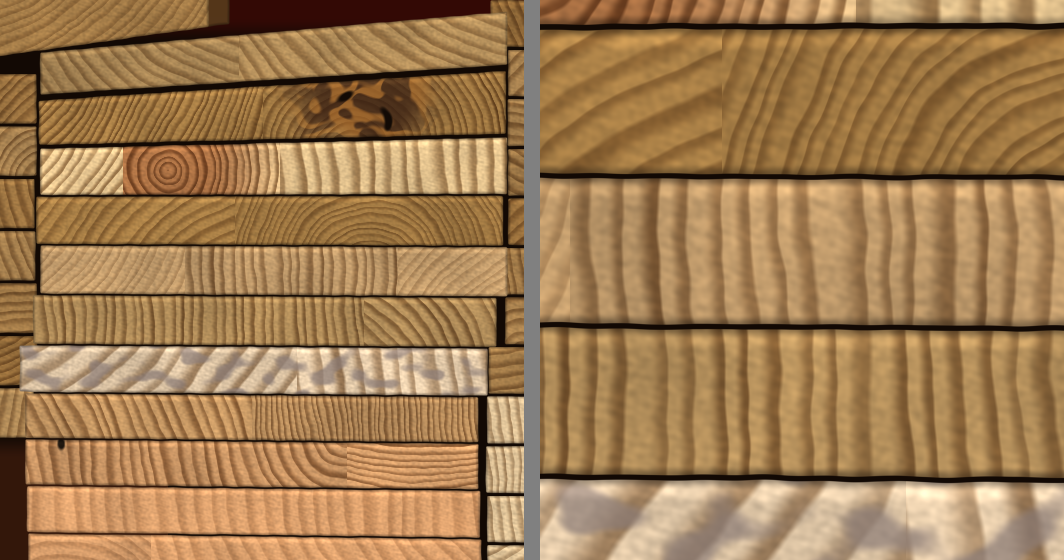
Left, the full canvas; right, a detail of the centre.
A WebGL 2 fragment shader for this texture:

```glsl
#version 300 es
precision highp float;
// Stacked sawn planks seen end-on: eleven glued boards between two side stacks.
uniform vec2 u_resolution;
out vec4 fragColor;

// Per board: where glued pieces meet, then pith offset x, y and ring spacing.
const vec2 JOINT[11] = vec2[11](vec2(.427, 2), vec2(.47, 2), vec2(.22, .5), vec2(.42, 2),
  vec2(.33, .71), vec2(.65, 2), vec2(.53, 2), vec2(.45, 2), vec2(.62, 2), vec2(2, 2), vec2(.27, 2));
const vec3 LEFT_RINGS[11] = vec3[11](vec3(.55, -.35, .02), vec3(-.15, -.2, .013),
  vec3(-.2, -.25, .018), vec3(.55, .3, .02), vec3(-.1, -.2, .015), vec3(-1, .05, .018),
  vec3(-.2, -.45, .036), vec3(-.6, .4, .021), vec3(.62, -.06, .022), vec3(1.3, -.05, .031),
  vec3(.12, .15, .02));
const vec3 RIGHT_RINGS[11] = vec3[11](vec3(1.05, -.45, .023), vec3(.63, .08, .014),
  vec3(.3, 0, .014), vec3(.66, .09, .012), vec3(-1, .05, .019), vec3(.52, .18, .02),
  vec3(-.4, .15, .034), vec3(1.7, -.1, .0105), vec3(.75, -.5, .013), vec3(.5, .2, .02),
  vec3(1.1, -.3, .03));

float hash(float n) { return fract(sin(n * 91.7) * 4375.5); }

vec2 gradient(vec2 cell) {
  float a = 6.283 * fract(sin(dot(cell, vec2(127.1, 311.7))) * 43758.5);
  return vec2(cos(a), sin(a));
}

float noise(vec2 p) {
  vec2 i = floor(p), f = fract(p), u = f * f * (3. - 2. * f);
  vec2 e = vec2(0, 1);
  return mix(mix(dot(gradient(i), f), dot(gradient(i + e.yx), f - e.yx), u.x),
             mix(dot(gradient(i + e), f - e), dot(gradient(i + 1.), f - 1.), u.x), u.y);
}

// Signed distance to a softly rounded rectangle.
float slab(vec2 p, vec2 lo, vec2 hi) {
  vec2 d = abs(p - .5 * (lo + hi)) - .5 * (hi - lo) + .003;
  return length(max(d, 0.)) + min(max(d.x, d.y), 0.) - .003;
}

// End grain: warped rings around the pith, saw marks and soft stains.
vec3 endGrain(vec2 p, vec2 pith, float spacing, vec3 tint, float contrast, float seed) {
  float r = length(p - pith) + .012 * noise(p * 9. + seed) + .0025 * noise(p * 45. + seed);
  float s = r / spacing + .6 * noise(vec2(r / spacing * .6, seed));
  float f = fract(s);
  float late = smoothstep(.3, .8, f) * smoothstep(1., .86, f);
  late *= contrast * (.85 + .5 * noise(vec2(floor(s) * .7, seed + 4.)));
  vec3 c = mix(tint, tint * vec3(.62, .54, .45), late);
  float saw = noise(vec2(p.x * 50. + p.y * 90., p.y * 210. - p.x * 90.));
  float pores = noise(p * 190. + seed);
  return c * (1. + .1 * saw + .1 * pores + .14 * noise(p * 11. + seed * 3.));
}

// Lay a face over the scene, with a worn dark rim and a faint upper highlight.
vec3 lay(vec3 below, vec3 face, float d, float fromTop) {
  face *= mix(.68, 1., smoothstep(0., .006, -d));
  face *= 1. + .13 * smoothstep(.009, .002, abs(fromTop - .005));
  float px = .8 / u_resolution.y;
  return mix(below, face, smoothstep(px, -px, d));
}

float topEdge(float i, float t) {
  float settle = .008 * exp(-(i - 6.5) * (i - 6.5) / 3.);
  return .0938 + .0859 * i + settle + t * (.001 * i - .073 * exp(-.3 * i * i));
}

void main() {
  vec2 p = gl_FragCoord.xy / u_resolution.y;
  p.y = 1. - p.y;
  vec2 rough = p + .0014 * vec2(noise(p * 40.), noise(p * 37. + 9.));
  vec3 color = mix(vec3(.2, .035, .02), vec3(.07, .035, .015), smoothstep(.03, .08, p.y));
  color = mix(color, vec3(.2, .09, .04), smoothstep(.77, .82, p.y) * step(p.x, .3));

  // Sloping board behind the upper left, with its shaded flank.
  vec2 q = rough + vec2(0, .14 * rough.x);
  float d = slab(q, vec2(-.1), vec2(.41, .1));
  color = lay(color, vec3(.33, .21, .1), d, 1.);
  d = slab(q, vec2(-.1), vec2(.373, .1));
  color = lay(color, endGrain(p, vec2(-.25, -.5), .016, vec3(.66, .5, .29), .5, 41.), d, 1.);

  // Side stacks.
  for (int side = 0; side < 2; side++) {
    float right = float(side), pitch = mix(.0935, .0885, right);
    float start = .132 * (1. - right), row = floor((p.y - start) / pitch);
    float seed = row + 20. + 30. * right, y = start + row * pitch, h = hash(seed);
    float inner = mix(.069 - .011 * h, .903 - .036 * smoothstep(.5, .64, y) + .005 * h, right);
    if (side == 1 && row < .5) inner = .876;
    d = slab(rough, vec2(mix(-.1, inner, right), y), vec2(mix(inner, 1.2, right), y + pitch - .005));
    if (side == 0 && (row < 0. || row > 6.)) d = 1.;
    vec3 tint = mix(vec3(.58, .42, .22), vec3(.7, .55, .35), hash(seed + 5.));
    tint = mix(tint, vec3(.88, .77, .6), right * step(7.5, row));
    vec2 pith = vec2(mix(-.5, 1.4, h), y + .9 * hash(seed + 2.) - .4);
    color = lay(color, endGrain(p, pith, .013 + .01 * h, tint, .75, seed), d, p.y - y);
  }

  // Main stack, each board resting on the next.
  for (int k = 0; k < 11; k++) {
    float i = float(k), drop = smoothstep(4., 7., i), jitter = .008 * (hash(i + 3.) - .5);
    float lo = .068 - .02 * drop + jitter, hi = .902 - .045 * drop + jitter;
    if (k == 6) lo -= .02;
    float t = (p.x - lo) / (hi - lo), top = topEdge(i, t);
    float base = topEdge(i + 1., t) - .003 - .008 * exp(-i * i * .7);
    d = slab(rough, vec2(lo, top), vec2(hi, base));
    if (d > .004) continue;
    float piece = step(JOINT[k].x, p.x) + step(JOINT[k].y, p.x);
    vec3 rings = piece < .5 ? LEFT_RINGS[k] : RIGHT_RINGS[k];
    if (piece > 1.5) rings = k == 2 ? vec3(-.6, .1, .031) : vec3(1.05, .25, .016);
    vec3 tint = mix(vec3(.69, .55, .35), vec3(.86, .63, .43), smoothstep(5.5, 9., i));
    if (k == 1 || k == 3) tint = vec3(.65, .49, .27);
    if (k == 4) tint = vec3(.77, .62, .43);
    if (k == 2) tint = mix(vec3(.91, .78, .57), vec3(.68, .45, .27),
      step(.5, piece) * smoothstep(.54, .36, p.x));
    if (k == 6) tint = vec3(.9, .8, .67);
    tint *= .97 + .07 * hash(i + piece * 7.);
    float contrast = k > 8 ? .4 : k == 3 || k == 0 ? .65 : .9;
    if (k == 4 && piece != 1.) contrast = .4;
    vec2 pith = vec2(rings.x, .5 * (top + base) + rings.y);
    vec3 face = endGrain(p, pith, rings.z, tint, contrast, i * 2.3 + piece);
    // Grey weathering on the pale board.
    float stain = noise(vec2(p.x * 22. + p.y * 25., p.y * 32. - p.x * 14.));
    if (k == 6) face = mix(face, vec3(.54, .48, .46), .7 * smoothstep(.02, .35, stain));
    // Resinous knot with swirling bark and two cavities.
    if (k == 1) {
      vec2 w = p - vec2(.65, .188) + .035 * vec2(noise(p * 16.), noise(p * 19. + 5.));
      float knot = smoothstep(.17, .06, length(w * vec2(1, 1.5)));
      float swirl = noise(w * vec2(22, 36) + 2. * noise(p * 25.));
      face = mix(face, mix(vec3(.6, .38, .16), vec3(.24, .14, .08), smoothstep(-.2, .15, swirl)), knot * .85);
      float cavity = min(length((w - vec2(-.03, -.02)) * vec2(.5, 1)), length(w - vec2(.03, .025)));
      face = mix(vec3(.07, .04, .02), face, smoothstep(.006, .013, cavity));
    }
    if (k == 8) face *= mix(.15, 1., smoothstep(.004, .009, length((rough - vec2(.109, .792)) * vec2(1, .6))));
    color = lay(color, face, d, p.y - top);
  }
  fragColor = vec4(color, 1);
}
```
